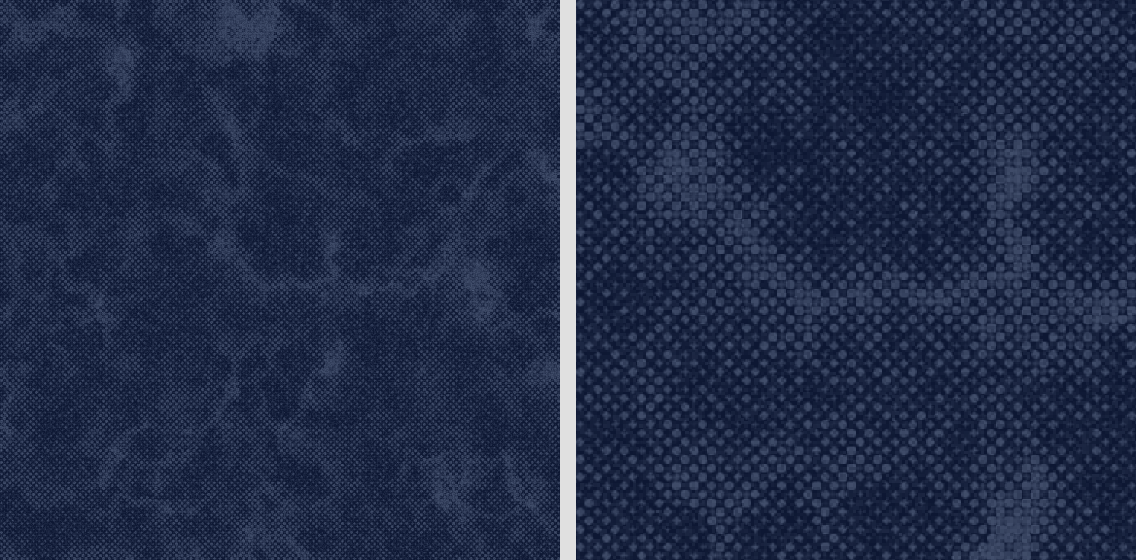
Left: the whole. Right: its middle third, enlarged.
Reproduce this texture procedurally as a Shadertoy shader.

```glsl
// Navy plain-weave cloth, rubbed pale along a web of worn creases.

const vec3 NAVY = vec3(0.060, 0.100, 0.208);
const vec3 FADED = vec3(0.232, 0.280, 0.392);
const float THREADS = 192.0;      // threads across the canvas
const float GRAIN_CELLS = 512.0;  // fibre grains across the canvas
const float CREASE_SCALE = 5.0;
const float CREASE_WIDTH = 0.19;
const float BASE_WEAR = 0.15;
const float CREASE_WEAR = 0.46;
const float CLOUD_WEAR = 0.27;
const float RUB_SOFTNESS = 0.31;
const float CELL_JITTER = 0.38;
const float GRAIN_AMOUNT = 0.42;
const float FLECK_SHARE = 0.0015;

// Integer hash, two values in 0..1
vec2 hash2(vec2 cell) {
    uvec2 v = uvec2(ivec2(cell)) * 1664525u + 1013904223u;
    v.x += v.y * 1664525u;
    v.y += v.x * 1664525u;
    v ^= v >> 16u;
    v.x += v.y * 1664525u;
    v.y += v.x * 1664525u;
    v ^= v >> 16u;
    return vec2(v & 65535u) / 65535.0;
}

float cornerSlope(vec2 cell, vec2 offset) {
    float angle = 6.2832 * hash2(cell).x;
    return dot(vec2(cos(angle), sin(angle)), offset);
}

// Gradient noise, roughly -0.7..0.7
float noise(vec2 p) {
    vec2 i = floor(p), f = p - i;
    vec2 u = f * f * f * (f * (f * 6.0 - 15.0) + 10.0);
    vec2 e = vec2(1.0, 0.0);
    float low = mix(cornerSlope(i, f), cornerSlope(i + e, f - e), u.x);
    float high = mix(cornerSlope(i + e.yx, f - e.yx),
                     cornerSlope(i + 1.0, f - 1.0), u.x);
    return mix(low, high, u.y);
}

float fbm(vec2 p) {
    float sum = 0.0, gain = 1.0;
    for (int k = 0; k < 4; k++) {
        sum += gain * noise(p);
        p = mat2(1.6, 1.2, -1.2, 1.6) * p + 17.3;
        gain *= 0.48;
    }
    return sum;
}

float crease(vec2 p) {
    return 1.0 - smoothstep(0.0, CREASE_WIDTH, abs(fbm(p)));
}

// How far the dye is rubbed off, 0..1
float wearAt(vec2 uv) {
    vec2 p = uv * CREASE_SCALE + 30.0;
    p += 0.06 * vec2(noise(p * 6.0 + 5.0), noise(p * 6.0 + 61.0));
    float patches = smoothstep(-0.45, 0.4, fbm(p * 1.1 + 90.0));
    float clouds = smoothstep(-0.4, 0.7, fbm(p * 2.2 + 140.0));
    float web = crease(p) + 0.75 * crease(p * 1.3 + 200.0);
    return BASE_WEAR + CREASE_WEAR * min(web, 1.3) * (0.25 + 0.75 * patches)
         + CLOUD_WEAR * clouds;
}

// Plain weave: alternate crossings stand proud, each with a cross-shaped crown
float weaveHeight(vec2 uv) {
    vec2 t = uv * THREADS;
    vec2 cell = floor(t);
    vec2 f = abs(t - cell - 0.5);
    float crown = 1.0 - f.x - f.y - 0.8 * min(f.x, f.y);
    float raised = mod(cell.x + cell.y, 2.0);
    float height = mix(0.06 + 0.30 * crown, 0.44 + 0.66 * crown, raised);
    float threadTone = hash2(vec2(cell.x, 911.0)).x + hash2(vec2(577.0, cell.y)).y - 1.0;
    return height + CELL_JITTER * (hash2(cell + 300.0).x - 0.5) + 0.06 * threadTone;
}

void mainImage(out vec4 fragColor, in vec2 fragCoord) {
    float size = min(iResolution.x, iResolution.y);
    vec2 uv = fragCoord / size;
    float wear = wearAt(uv);

    // Rubbed dye, averaged over four points of the pixel
    float fade = 0.0;
    for (int k = 0; k < 4; k++) {
        vec2 shift = (vec2(k & 1, k >> 1) - 0.5) * 0.5 / size;
        float rub = weaveHeight(uv + shift) + wear - 1.0;
        fade += 0.25 * smoothstep(-RUB_SOFTNESS, RUB_SOFTNESS, rub);
    }

    // Fibre grain and rare pale flecks
    vec2 grain = hash2(floor(uv * GRAIN_CELLS) + 4000.0);
    fade = 0.10 + 0.85 * fade + GRAIN_AMOUNT * (grain.x - 0.5);
    fade += 0.35 * step(1.0 - FLECK_SHARE, grain.y);

    vec3 color = mix(NAVY, FADED, clamp(fade, -0.05, 1.3));
    fragColor = vec4(color, 1.0);
}
```
